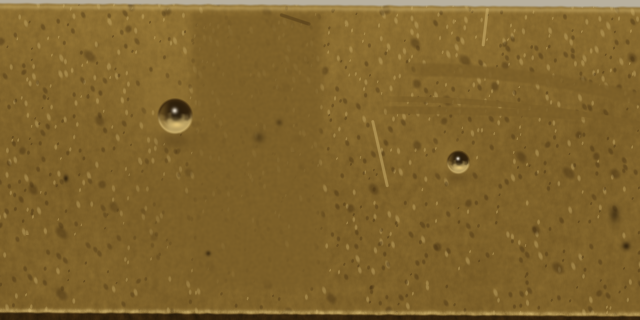
Reproduce this texture procedurally as a Shadertoy shader.

```glsl
// Worn brass plate with two drilled dimples, flecks, scratches and rubbed arcs.

const vec3 BRASS = vec3(0.485, 0.372, 0.155);
const vec3 BRIGHT = vec3(0.60, 0.475, 0.215);
const vec3 GLINT = vec3(0.80, 0.69, 0.42);
const vec3 SHADE = vec3(0.25, 0.17, 0.06);

vec2 hash2(vec2 p) {
    vec3 q = fract(p.xyx * vec3(0.1031, 0.1030, 0.0973));
    q += dot(q, q.yzx + 33.33);
    return fract((q.xx + q.yz) * q.zy);
}

float gradientNoise(vec2 p) {
    vec2 i = floor(p), f = fract(p);
    vec2 u = f * f * f * (f * (f * 6.0 - 15.0) + 10.0);
    vec2 e = vec2(0.0, 1.0);
    float a = dot(hash2(i) * 2.0 - 1.0, f);
    float b = dot(hash2(i + e.yx) * 2.0 - 1.0, f - e.yx);
    float c = dot(hash2(i + e.xy) * 2.0 - 1.0, f - e.xy);
    float d = dot(hash2(i + e.yy) * 2.0 - 1.0, f - e.yy);
    return mix(mix(a, b, u.x), mix(c, d, u.x), u.y);
}

float fbm(vec2 p) {
    float sum = 0.0, gain = 1.0;
    for (int i = 0; i < 4; i++) {
        sum += gain * gradientNoise(p);
        p = p * 2.03 + 17.3;
        gain *= 0.55;
    }
    return sum;
}

float box(vec2 p, vec2 lo, vec2 hi, float soft) {
    vec2 m = smoothstep(lo - soft, lo + soft, p) * (1.0 - smoothstep(hi - soft, hi + soft, p));
    return m.x * m.y;
}

float glow(vec2 p, vec2 centre, vec2 size) {
    vec2 d = (p - centre) / size;
    return exp(-dot(d, d));
}

float scratch(vec2 p, vec2 a, vec2 b, float width) {
    vec2 ab = b - a;
    float t = clamp(dot(p - a, ab) / dot(ab, ab), 0.0, 1.0);
    return 1.0 - smoothstep(0.3 * width, width, length(p - a - ab * t));
}

// Scattered marks, one per cell, elongated by the cell shape
float flecks(vec2 p, vec2 cells, float density, float seed) {
    vec2 g = p * cells, id = floor(g);
    float mark = 0.0;
    for (int y = -1; y <= 1; y++)
    for (int x = -1; x <= 1; x++) {
        vec2 cell = id + vec2(x, y);
        vec2 rnd = hash2(cell + seed), pick = hash2(cell + seed + 51.7);
        vec2 d = g - cell - rnd;
        d.x += (pick.y - 0.5) * d.y;
        float size = mix(0.16, 0.46, pick.y);
        mark = max(mark, step(pick.x, density) * (1.0 - smoothstep(0.3 * size, size, length(d))));
    }
    return mark;
}

// Dull stripe along a drooping curve
float rubbedArc(vec2 p, float x0, float x1, float top, float bend, float halfWidth) {
    float dy = abs(p.y - top + bend * (p.x - x0) * (p.x - x0));
    float ends = smoothstep(x0 - 0.03, x0 + 0.05, p.x) * (1.0 - smoothstep(x1 - 0.12, x1, p.x));
    return ends * (1.0 - smoothstep(halfWidth * 0.7, halfWidth * 1.3, dy));
}

// Conical pit: dark above, lit below, with a bright lower rim
vec3 dimple(vec3 col, vec2 p, vec2 centre, float r, float px) {
    vec2 q = (p - centre) / r;
    float d = length(q), soft = 1.5 * px / r;
    float wobble = gradientNoise(q * 3.0 + 8.0);
    vec3 pit = mix(GLINT * 0.9, SHADE * 0.75, smoothstep(-0.4, 0.25, q.y + 0.35 * wobble));
    pit = mix(pit, BRASS, 0.7 * smoothstep(0.2, 0.9, -q.x));
    pit = mix(pit, SHADE * 0.5, 0.8 * glow(q, vec2(0.1, 0.1), vec2(0.3, 0.5)));
    pit = mix(pit, vec3(0.86, 0.82, 0.75), glow(q, vec2(-0.02, 0.32), vec2(0.16)));
    pit = mix(pit, GLINT * 1.1, glow(q, vec2(0.1, -0.5), vec2(0.4, 0.2)));
    float rim = exp(-pow((d - 0.95) / 0.1, 2.0));
    pit = mix(pit, mix(GLINT, SHADE, smoothstep(-0.5, 0.4, q.y)), 0.8 * rim);
    col = mix(col, BRIGHT, 0.45 * glow(q, vec2(-0.5, 0.4), vec2(1.6)));
    col = mix(col, SHADE, 0.3 * glow(q, vec2(0.0, -1.4), vec2(1.0, 0.5)));
    return mix(col, pit, 1.0 - smoothstep(1.0 - soft, 1.0 + soft, d));
}

void mainImage(out vec4 fragColor, in vec2 fragCoord) {
    float px = 1.0 / iResolution.y;
    vec2 p = fragCoord * px;
    float grain = fbm(p * vec2(38.0, 26.0));
    float cloud = fbm(p * vec2(5.0, 3.5) + 4.0);

    // Smooth dull areas suppress the surface wear
    float smoothArea = box(p, vec2(0.6, 0.1), vec2(1.005, 0.96), 0.02);
    smoothArea = max(smoothArea, 0.75 * glow(p, vec2(0.58, 0.32), vec2(0.24, 0.2)));
    float arcs = rubbedArc(p, 1.28, 2.3, 0.783, 0.18, 0.02);
    arcs = max(arcs, rubbedArc(p, 1.22, 2.3, 0.690, 0.13, 0.009));
    arcs = max(arcs, rubbedArc(p, 1.20, 1.88, 0.656, 0.05, 0.012));
    float wear = (1.0 - 0.8 * smoothArea) * (1.0 - 0.85 * arcs);

    // Broad light and mottled grain
    float light = 0.42 * smoothstep(0.55, 1.0, p.y) + 0.2 * glow(p, vec2(0.45, 0.8), vec2(0.25, 0.3));
    light += 0.22 * glow(p, vec2(1.15, 0.65), vec2(0.25, 0.3)) + 0.1 + 0.2 * cloud;
    vec3 col = mix(BRASS, BRIGHT, clamp(light * wear + 0.35 * grain * wear, -0.3, 1.0));
    col *= 1.0 + 0.05 * gradientNoise(p * 75.0);

    // Fine vertical flecks, pale and dark
    float upper = smoothstep(0.1, 0.95, p.y);
    col = mix(col, GLINT, 0.42 * wear * flecks(p, vec2(50.0, 27.0), 0.14 + 0.16 * upper, 3.0));
    col = mix(col, SHADE, 0.38 * wear * flecks(p, vec2(42.0, 30.0), 0.22, 90.0));
    col = mix(col, SHADE, 0.4 * wear * flecks(p, vec2(19.0, 17.0), 0.12, 140.0));

    // Scratches
    col = mix(col, GLINT, 0.55 * scratch(p, vec2(1.165, 0.62), vec2(1.21, 0.42), 0.007));
    col = mix(col, GLINT, 0.6 * scratch(p, vec2(1.523, 0.97), vec2(1.51, 0.86), 0.007));
    col = mix(col, SHADE, 0.4 * scratch(p, vec2(0.88, 0.953), vec2(0.965, 0.925), 0.008));

    // Isolated stains
    float stain = glow(p, vec2(0.206, 0.442), vec2(0.008, 0.011));
    stain += 0.5 * glow(p, vec2(0.81, 0.57), vec2(0.016)) + 0.5 * glow(p, vec2(0.873, 0.617), vec2(0.01));
    stain += 0.8 * glow(p, vec2(0.651, 0.208), vec2(0.008)) + glow(p, vec2(1.957, 0.231), vec2(0.012));
    stain += 0.7 * glow(p, vec2(1.921, 0.33), vec2(0.016, 0.026));
    col = mix(col, SHADE * 0.7, min(stain, 1.0) * 0.85);

    col = dimple(col, p, vec2(0.547, 0.637), 0.054, px);
    col = dimple(col, p, vec2(1.432, 0.493), 0.035, px);

    // Worn lower edge, dark ground and pale backdrop
    float ragged = 0.004 * gradientNoise(vec2(p.x * 30.0, 2.0));
    float low = p.y - 0.029 + 0.006 * p.x + ragged, high = p.y - 0.987 + 0.006 * p.x + ragged;
    col = mix(col, GLINT, (0.55 + 0.5 * grain) * exp(-pow(low / 0.007, 2.0)));
    col = mix(col, GLINT, 0.45 * exp(-pow((high + 0.008) / 0.008, 2.0)));
    col = mix(SHADE * (0.8 + 0.3 * grain), col, smoothstep(-0.010, -0.002, low));
    col = mix(col, vec3(0.72, 0.69, 0.62), smoothstep(-px, 0.004 + px, high));
    fragColor = vec4(clamp(col, 0.0, 1.0), 1.0);
}
```
